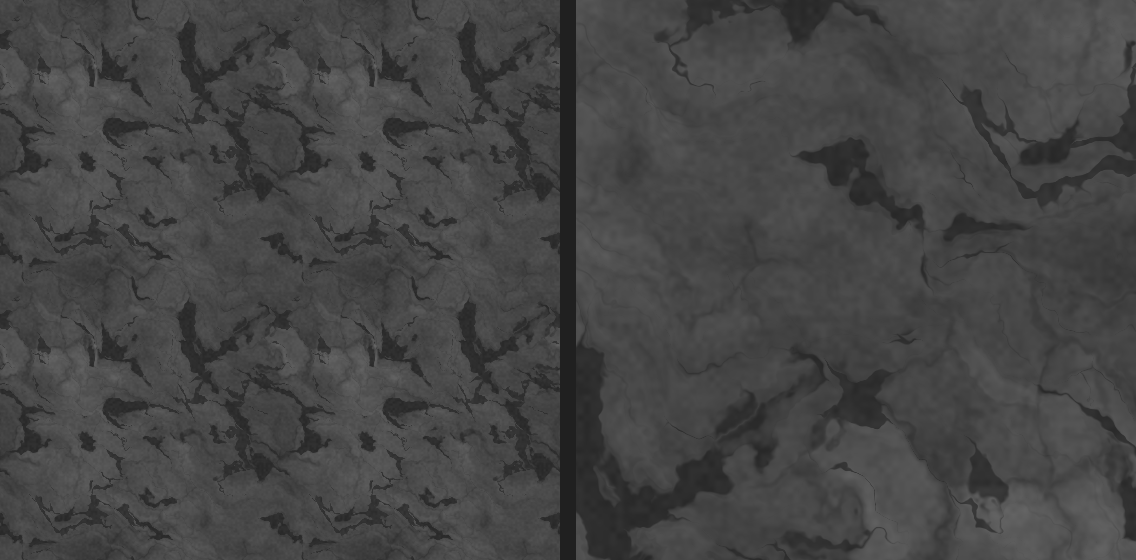
Left: the whole. Right: its middle third, enlarged.
Give the GLSL for this texture, as a WebGL 2 fragment shader.

```glsl
#version 300 es
precision highp float;
// Dark charcoal marble with pale fragments, hairline cracks and crumbling black veins, tiled two by two.

uniform vec2 u_resolution;
out vec4 fragColor;

const float REPEATS = 2.0;
const float STONE_GREY = 0.292;
const float VEIN_GREY = 0.165;

// Integer hash of a lattice cell that wraps after "period" cells.
vec2 hashCell(vec2 cell, float period, float seed) {
    uvec2 k = uvec2(mod(cell, period));
    uint h = k.x * 1597334673u ^ k.y * 3812015801u ^ uint(seed) * 2798796415u;
    h = (h ^ (h >> 16)) * 2246822519u;
    h = (h ^ (h >> 13)) * 3266489917u;
    h ^= h >> 16;
    return vec2(h & 65535u, h >> 16) / 65535.0;
}

// Smooth value noise over a unit tile.
float valueNoise(vec2 p, float period, float seed) {
    vec2 cell = floor(p * period);
    vec2 f = fract(p * period);
    f = f * f * (3.0 - 2.0 * f);
    float a = hashCell(cell, period, seed).x;
    float b = hashCell(cell + vec2(1, 0), period, seed).x;
    float c = hashCell(cell + vec2(0, 1), period, seed).x;
    float d = hashCell(cell + vec2(1, 1), period, seed).x;
    return mix(mix(a, b, f.x), mix(c, d, f.x), f.y);
}

// Octaves of value noise, scaled to stay within 0 and 1.
float layeredNoise(vec2 p, float period, int octaves, float seed) {
    float sum = 0.0, total = 0.0, weight = 1.0;
    for (int i = 0; i < octaves; i++) {
        sum += weight * valueNoise(p, period, seed + float(i));
        total += weight;
        weight *= 0.55;
        period *= 2.0;
    }
    return sum / total;
}

// Cellular noise: x is the gap between the two nearest sites, y a random value per cell.
vec2 cellular(vec2 p, float period, float seed) {
    vec2 cell = floor(p * period);
    vec2 f = fract(p * period);
    float nearest = 9.0, second = 9.0, id = 0.0;
    for (int y = -1; y <= 1; y++) {
        for (int x = -1; x <= 1; x++) {
            vec2 offset = vec2(x, y);
            vec2 site = hashCell(cell + offset, period, seed);
            float d = length(offset + site - f);
            if (d < nearest) {
                second = nearest;
                nearest = d;
                id = hashCell(cell + offset, period, seed + 7.0).y;
            } else {
                second = min(second, d);
            }
        }
    }
    return vec2(second - nearest, id);
}

// Integer shear: keeps the wrap and stretches shapes toward the lower right.
vec2 slant(vec2 p) {
    return vec2(p.x, p.x + 2.0 * p.y);
}

// Broken vein along cell borders; coverage sets how much of it survives.
float vein(vec2 p, float period, float width, float coverage, float seed) {
    float gap = cellular(slant(p), period, seed).x;
    float presence = layeredNoise(p, 7.0, 3, seed + 20.0);
    float crumble = layeredNoise(p, 32.0, 3, seed + 30.0);
    float reach = width * smoothstep(1.0 - coverage, 1.25 - coverage, presence);
    reach *= 0.2 + 1.6 * crumble;
    return smoothstep(-0.01, 0.05, reach - gap);
}

// Thin line along cell borders.
float hairline(float gap, float width) {
    return 1.0 - smoothstep(0.0, width, gap);
}

void main() {
    vec2 tile = fract(gl_FragCoord.xy / u_resolution * REPEATS);
    vec2 warp = vec2(layeredNoise(tile, 5.0, 6, 101.0), layeredNoise(tile, 5.0, 6, 121.0)) - 0.5;
    vec2 bent = tile + 0.22 * warp;

    // Cloudy ground, mottling and fine grain.
    float clouds = layeredNoise(bent, 3.0, 5, 11.0) - 0.5;
    float mottle = layeredNoise(slant(bent), 12.0, 4, 31.0) - 0.5;
    float grain = valueNoise(tile, 128.0, 51.0) - 0.5;
    float grey = STONE_GREY + 0.16 * clouds + 0.11 * mottle + 0.035 * grain;

    // Fragments of paler stone between hairline cracks.
    vec2 fragment = cellular(bent, 9.0, 61.0);
    float broken = smoothstep(0.42, 0.62, layeredNoise(tile, 4.0, 3, 71.0));
    float pale = smoothstep(0.55, 0.95, fragment.y) * smoothstep(0.05, 0.3, fragment.x);
    grey += broken * (0.055 * pale - 0.035 * hairline(fragment.x, 0.12));
    float fineGap = cellular(slant(bent), 6.0, 81.0).x;
    grey -= 0.03 * hairline(fineGap, 0.07) * smoothstep(0.4, 0.6, clouds + 0.5);

    // Black veins with a soft stain, then short flecks.
    float stain = vein(bent, 3.0, 0.3, 0.56, 151.0);
    float core = vein(bent, 3.0, 0.17, 0.56, 151.0);
    float flecks = vein(bent, 7.0, 0.2, 0.44, 211.0);
    grey -= 0.022 * stain;
    grey = mix(grey, VEIN_GREY + 0.04 * grain, 0.9 * max(core, 0.85 * flecks));

    fragColor = vec4(vec3(clamp(grey, 0.12, 0.42)), 1.0);
}
```
